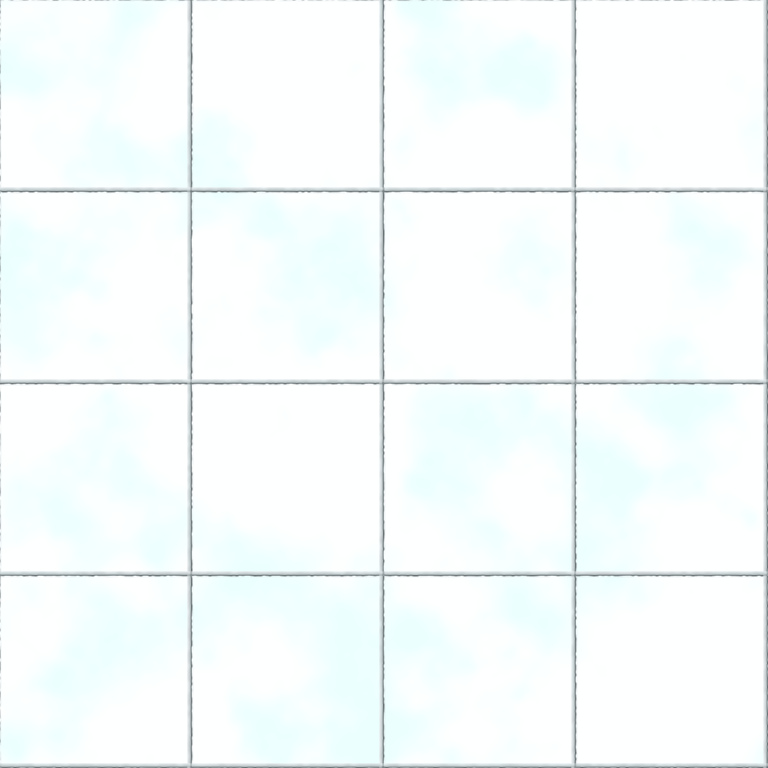
Write a Shadertoy shader that draws this pattern.

```glsl
// Glossy white ceramic tiles on a square grid, faintly clouded with cyan.
// Each joint is a box-filtered profile: a bevel on the right and lower
// tile edges, a thin worn groove, then a pale lip on the next tile.

#define TILES 4.0
#define BEVEL_START -0.024
#define GROOVE_START -0.0085
#define GROOVE_END 0.001
#define LIP_END 0.0085
#define WEAR_SCALE 64.0
#define CLOUD_SCALE 2.3
#define GLAZE vec3(0.996, 1.0, 1.0)
#define CLOUD_TINT vec3(0.925, 1.0, 1.0)
#define BEVEL_LIGHT vec3(0.88, 0.91, 0.92)
#define BEVEL_DARK vec3(0.77, 0.81, 0.815)
#define GROOVE vec3(0.51, 0.545, 0.555)

float hash(vec2 p) {
    return fract(sin(dot(p, vec2(127.1, 311.7))) * 43758.5453);
}

float noise(vec2 p) {
    vec2 i = floor(p), f = fract(p);
    f = f * f * (3.0 - 2.0 * f);
    return mix(mix(hash(i), hash(i + vec2(1, 0)), f.x),
               mix(hash(i + vec2(0, 1)), hash(i + vec2(1, 1)), f.x), f.y);
}

float fbm(vec2 p) {
    float sum = 0.0, amp = 0.5;
    for (int i = 0; i < 4; i++) {
        sum += amp * noise(p);
        p = mat2(1.6, 1.2, -1.2, 1.6) * p + 7.3;
        amp *= 0.5;
    }
    return sum;
}

// Fraction of a pixel of width px, centred on s, inside the interval [a, b]
float coverage(float s, float a, float b, float px) {
    return clamp((min(s + 0.5 * px, b) - max(s - 0.5 * px, a)) / px, 0.0, 1.0);
}

// Bevel and lip shading for one joint direction
vec3 shadeBevel(vec3 col, float s, float along, float seed, float px) {
    float grain = noise(vec2(along * WEAR_SCALE * 0.5, seed));
    float slope = smoothstep(BEVEL_START, GROOVE_START, s);
    vec3 bevel = mix(BEVEL_LIGHT, BEVEL_DARK, slope) + 0.06 * (grain - 0.5);
    bevel.r += 0.02 * (noise(vec2(along * 1.5, seed + 9.0)) - 0.3);
    col = mix(col, bevel, coverage(s, BEVEL_START, GROOVE_START, px));
    return mix(col, BEVEL_LIGHT, 0.45 * grain * coverage(s, GROOVE_END, LIP_END, px));
}

// Dark joint line with a ragged edge, broken where the joints cross
vec3 shadeGroove(vec3 col, float s, float across, float along, float seed, float px) {
    float wear = noise(vec2(along * WEAR_SCALE, seed + 23.0)) - 0.5;
    float ink = coverage(s + 0.003 * wear, GROOVE_START, GROOVE_END, px);
    ink *= 1.0 - 0.5 * coverage(across, BEVEL_START, GROOVE_START, px);
    return mix(col, GROOVE + 0.22 * wear, ink);
}

void mainImage(out vec4 fragColor, in vec2 fragCoord) {
    float px = TILES / iResolution.y;
    vec2 p = fragCoord * px;

    // Signed distance to the nearest joint; negative on the bevelled side
    vec2 joint = floor(p + 0.5);
    vec2 s = (p - joint) * vec2(1.0, -1.0);
    vec2 seed = joint * 17.0 + vec2(3.0, 131.0);

    // Soft clouds in the glaze
    float cloud = smoothstep(0.46, 0.76, fbm(p * CLOUD_SCALE + 4.7));
    vec3 col = mix(GLAZE, CLOUD_TINT, cloud);

    // Bevels first, so that the grooves stay on top at the crossings
    col = shadeBevel(col, s.x, p.y, seed.x, px);
    col = shadeBevel(col, s.y, p.x, seed.y, px);
    col = shadeGroove(col, s.x, s.y, p.y, seed.x, px);
    col = shadeGroove(col, s.y, s.x, p.x, seed.y, px);

    fragColor = vec4(clamp(col, 0.0, 1.0), 1.0);
}
```
